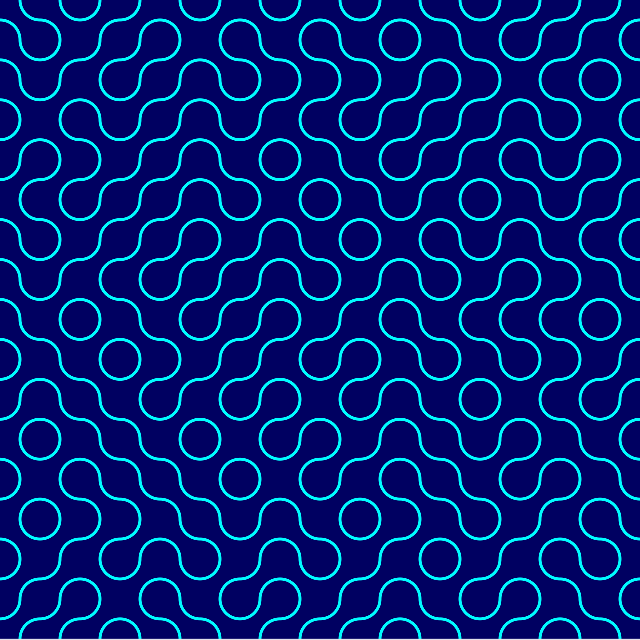
Give the GLSL for this pattern, as a Shadertoy shader.

```glsl
// Truchet maze: quarter-circle arcs on a square grid, each tile randomly turned, cyan on navy.

const float TILES       = 16.0;                   // tiles across the canvas
const float LINE_WIDTH  = 0.074;                  // stroke width, in tiles
const float ARC_RADIUS  = 0.5;                    // in tiles, so arcs meet at edge midpoints
const float FLIP_SHARE  = 0.5;                    // share of tiles that stay unmirrored
const float SOFTNESS    = 0.5;                    // edge blur, in pixels
const float RIM_HEIGHT  = 0.0018;                 // pale rim at the foot, in canvas heights
const vec3  GROUND      = vec3(0.0, 0.0, 0.38);
const vec3  LINE        = vec3(0.0, 0.99, 1.0);
const vec3  RIM         = vec3(0.88, 0.88, 0.92);

// Random value in [0, 1) for a tile index
float hash(vec2 cell) {
    return fract(sin(dot(cell, vec2(12.9898, 78.233))) * 43758.5453);
}

// Distance to the centre line of the two arcs in a tile, p in [0, 1]
float arcDistance(vec2 p) {
    float toCorner = min(length(p - vec2(0.0, 1.0)), length(p - vec2(1.0, 0.0)));
    return abs(toCorner - ARC_RADIUS);
}

void mainImage(out vec4 fragColor, in vec2 fragCoord) {
    // The grid stands on the rim
    vec2 uv = fragCoord / iResolution.y;
    float scale = TILES / (1.0 - RIM_HEIGHT);
    float pixel = scale / iResolution.y;          // one pixel, in tiles
    vec2 grid = vec2(uv.x * TILES, (uv.y - RIM_HEIGHT) * scale);
    vec2 cell = floor(grid);
    vec2 local = fract(grid);

    // Mirror a random share of the tiles
    if (hash(cell) > FLIP_SHARE) local.x = 1.0 - local.x;

    // Stroke with a crisp, slightly softened edge
    float edge = 0.5 * LINE_WIDTH - arcDistance(local);
    float coverage = clamp(edge / (pixel * SOFTNESS) + 0.5, 0.0, 1.0);
    vec3 color = mix(GROUND, LINE, coverage);

    // Pale rim along the foot of the canvas
    float rim = clamp((RIM_HEIGHT - uv.y) * iResolution.y + 0.5, 0.0, 1.0);
    fragColor = vec4(mix(color, RIM, rim), 1.0);
}
```
